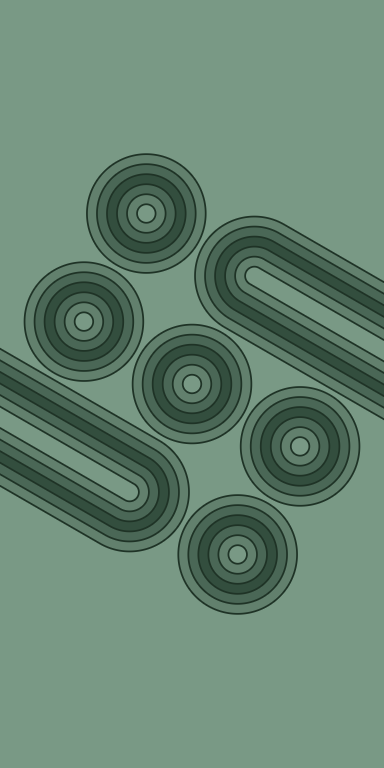
A WebGL 1 fragment shader for this background:

```glsl
precision highp float;

uniform vec2 u_resolution;

// Lengths are fractions of the canvas width
#define SPACING 0.325
#define TILT 0.5236
#define OUTER_RADIUS 0.1546
#define RING_STEP 0.0261
#define LAST_RING 5.0
#define LINE_HALF_WIDTH 0.0023
#define SAGE vec3(0.475, 0.600, 0.522)
#define DEEP_GREEN vec3(0.200, 0.306, 0.243)
#define LINE_COLOR vec3(0.120, 0.200, 0.150)

// Rotates the canvas into the tilted lattice, one unit per cell
vec2 toLattice(vec2 p) {
  float c = cos(TILT), s = sin(TILT);
  return vec2(c * p.x - s * p.y, s * p.x + c * p.y) / SPACING;
}

// Distance to the nearest disc centre or capsule spine
float spineDistance(vec2 q) {
  // The layout repeats under a half turn
  if (q.y < 0.0) q = -q;
  float row = step(0.5, q.y);

  // Middle row: three discs; outer row: one disc, then an endless capsule
  float nearest = clamp(floor(q.x + 0.5), -1.0, 1.0);
  float spine = mix(nearest, max(nearest, q.x), row * step(-0.5, q.x));
  if (row > 0.5 && q.x > -0.5) spine = max(q.x, 0.0);
  return length(q - vec2(spine, row)) * SPACING;
}

// Tone runs from sage to deep green and back to sage at the core
vec3 bandColor(float depth) {
  float tone = min(abs(floor(depth) - 2.0), 3.0);
  return mix(DEEP_GREEN, SAGE, tone / 3.0);
}

// Coverage of the outline drawn at each ring boundary
float outline(float depth, float pixel) {
  float ring = clamp(floor(depth + 0.5), 0.0, LAST_RING);
  float d = abs(depth - ring) * RING_STEP;
  return clamp(0.5 + (LINE_HALF_WIDTH - d) / pixel, 0.0, 1.0);
}

void main() {
  vec2 p = (gl_FragCoord.xy - 0.5 * u_resolution) / u_resolution.x;
  float pixel = 1.0 / u_resolution.x;

  // Depth counts rings inward from the outer edge
  float depth = (OUTER_RADIUS - spineDistance(toLattice(p))) / RING_STEP;
  vec3 color = mix(bandColor(depth), LINE_COLOR, outline(depth, pixel));
  gl_FragColor = vec4(color, 1.0);
}
```
